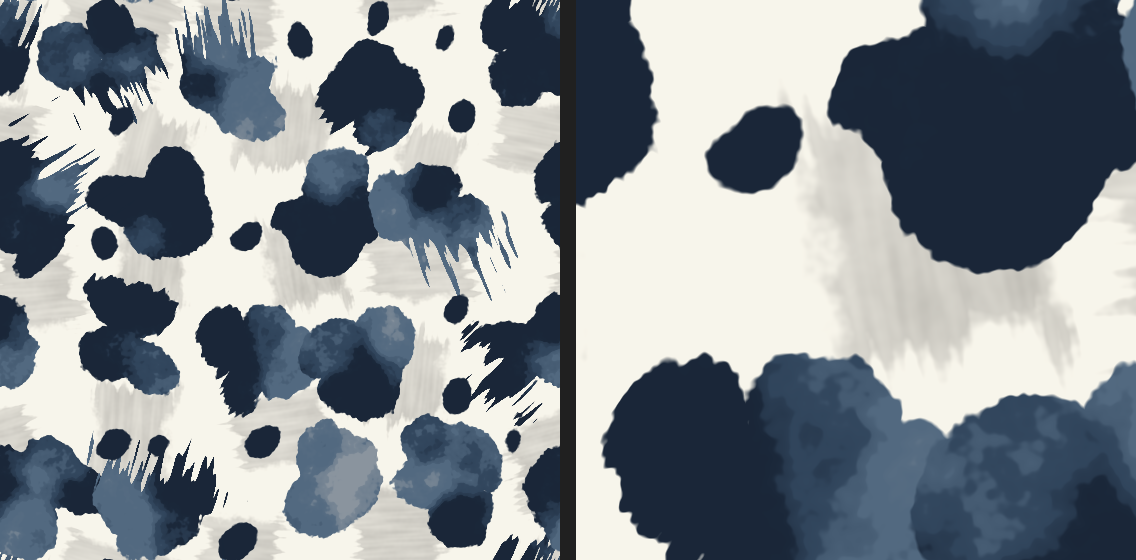
Left: the whole. Right: its middle third, enlarged.
A Shadertoy shader for this pattern:

```glsl
// Seamless animal-print in ink: clusters of navy and blue brush dabs with dry
// bristle ends, small dark spots in the gaps, and pale stone strokes below.
// Every layer is a jittered grid with wrapped cells; edges use wrapped noise.
#define INK_GRID 4.0      // clusters per side (even, rows are staggered)
#define SPOT_GRID 8.0     // candidate spots per side
#define STROKE_GRID 4.0   // pale strokes per side
#define DABS 4            // dabs in one cluster
#define DAB_SIZE 0.064    // mean dab radius
#define DAB_SPREAD 0.062  // distance of dabs from the cluster centre
#define SPOT_SIZE 0.033   // largest spot radius
#define DRYNESS 0.065     // reach of the dry bristle marks
#define ROUGHNESS 0.009   // strength of the uneven outline
#define EDGE 0.0013       // softness of the ink edge

const float TAU = 6.28318;
const vec3 CREAM = vec3(0.97, 0.96, 0.92), STONE = vec3(0.81, 0.80, 0.77);
const vec3 NAVY = vec3(0.10, 0.15, 0.22), SLATE = vec3(0.19, 0.27, 0.36);
const vec3 BLUE = vec3(0.32, 0.41, 0.50), MIST = vec3(0.54, 0.58, 0.62);

vec3 hash3(vec2 cell, float seed) {
    uvec3 v = uvec3(ivec3(vec3(cell, seed))) * 1664525u + 1013904223u;
    for (int i = 0; i < 2; i++) {
        v.x += v.y * v.z; v.y += v.z * v.x; v.z += v.x * v.y;
        v ^= v >> 16u;
    }
    return vec3(v >> 8u) / 16777216.0;
}

mat2 rotate(float a) { return mat2(cos(a), -sin(a), sin(a), cos(a)); }

vec2 neighbour(int k) { return vec2(k % 3 - 1, k / 3 - 1); }

float corner(vec2 i, vec2 f, vec2 o, float period, float seed) {
    float a = TAU * hash3(mod(i + o, period), seed).x;
    return dot(vec2(cos(a), sin(a)), f - o);
}

// Gradient noise, about -1 to 1, repeating after a whole period
float noise(vec2 p, float n, float seed) {
    vec2 i = floor(p), f = p - i, o = vec2(0, 1);
    vec2 u = f * f * f * (f * (f * 6.0 - 15.0) + 10.0);
    float low = mix(corner(i, f, o.xx, n, seed), corner(i, f, o.yx, n, seed), u.x);
    float high = mix(corner(i, f, o.xy, n, seed), corner(i, f, o.yy, n, seed), u.x);
    return 1.4 * mix(low, high, u.y);
}

float fbm(vec2 uv, float freq, float seed) {
    float sum = 0.0, amp = 1.0;
    for (int i = 0; i < 4; i++, amp *= 0.58, freq = floor(freq * 2.5))
        sum += amp * noise(uv * freq, freq, seed + float(i));
    return sum;
}

// Bristle marks along local x
float bristles(vec2 q, vec2 cell, float seed) {
    seed += 2.0 * (cell.x + 8.0 * cell.y);
    return noise(q * vec2(7, 60), 64.0, seed) + 0.6 * noise(q * vec2(14, 150), 64.0, seed + 1.0);
}

float ellipse(vec2 p, vec2 r) { return (length(p / r) - 1.0) * min(r.x, r.y); }

// Position relative to the jittered centre of a cluster
vec2 inkLocal(vec2 uv, vec2 id, vec2 cell) {
    vec2 jitter = 0.36 * (hash3(cell, 1.0).xy - 0.5);
    jitter.x += mod(cell.y, 2.0) * 0.5 - 0.25;
    return uv - (id + 0.5 + jitter) / INK_GRID;
}

// Distance to a cluster; tone blends softly from dab to dab
float inkShape(vec2 p, vec2 cell, out float tone) {
    float d = 1.0, total = 0.0, turn = hash3(cell, 2.0).x;
    tone = 0.0;
    for (int i = 0; i < DABS; i++) {
        vec3 h = hash3(cell, 10.0 + float(i)), g = hash3(cell, 30.0 + float(i));
        float a = TAU * (turn + (float(i) + 0.6 * h.x) / float(DABS));
        vec2 q = p - DAB_SPREAD * (0.35 + 0.85 * h.y) * vec2(cos(a), sin(a));
        float e = ellipse(rotate(g.x * TAU) * q, DAB_SIZE * vec2(0.85 + 0.4 * h.z, 0.6 + 0.4 * g.z));
        float weight = exp(-60.0 * e);
        tone += weight * (g.y < 0.5 ? 0.06 : mix(0.35, 0.98, h.z));
        total += weight;
        d = min(d, e);
    }
    tone /= total;
    return d;
}

// Ink colour with faint steps, as in layered washes
vec3 inkColour(float tone) {
    float s = tone * 9.0;
    tone = mix(tone, (floor(s) + smoothstep(0.3, 0.7, fract(s))) / 9.0, 0.7);
    vec3 c = mix(NAVY, SLATE, smoothstep(0.2, 0.42, tone));
    c = mix(c, BLUE, smoothstep(0.42, 0.64, tone));
    return mix(c, MIST, smoothstep(0.74, 1.0, tone));
}

void mainImage(out vec4 fragColor, in vec2 fragCoord) {
    vec2 uv = fragCoord / iResolution.xy, grid = uv * STROKE_GRID - 0.5;
    float edge = max(EDGE, 0.8 / iResolution.y), tone;
    float wobble = ROUGHNESS * fbm(uv, 11.0, 50.0), wash = 0.22 * fbm(uv, 9.0, 54.0);
    vec3 colour = CREAM;
    // Pale strokes
    for (int k = 0; k < 9; k++) {
        vec2 id = floor(grid) + neighbour(k), cell = mod(id, STROKE_GRID);
        vec3 h = hash3(cell, 60.0), g = hash3(cell, 61.0);
        vec2 q = (grid - id - 0.5 - 0.6 * (h.xy - 0.5)) / STROKE_GRID;
        q = rotate(g.x < 0.6 ? 1.2 + 0.6 * h.z : 0.7 * h.z - 0.3) * q;
        vec2 b = abs(q) - vec2(0.065, 0.05) - 0.035 * g.yz;
        float d = length(max(b, 0.0)) + min(max(b.x, b.y), 0.0);
        if (d > 0.08) continue;
        float s = bristles(q, cell, 100.0);
        d += 1.8 * wobble + 0.03 * s * smoothstep(-0.05, 0.02, b.x);
        float cover = smoothstep(0.008, -0.008, d) * clamp(0.82 + 0.3 * s, 0.15, 1.0);
        colour = mix(colour, STONE + 0.16 * wash * (0.5 + h.z), cover);
    }
    // Clusters, many with a dry brush end
    for (int k = 0; k < 9; k++) {
        vec2 id = floor(uv * INK_GRID) + neighbour(k), cell = mod(id, INK_GRID);
        vec2 p = inkLocal(uv, id, cell);
        float d = inkShape(p, cell, tone);
        if (d > 0.09) continue;
        vec3 h = hash3(cell, 3.0);
        vec2 q = rotate(TAU * (0.08 + 0.24 * h.x + (h.z < 0.6 ? 0.5 : 0.0))) * p;
        float s = bristles(q, cell, 300.0);
        float dry = smoothstep(0.0, 0.1, q.x) * smoothstep(0.25, 0.7, h.y);
        d += wobble + DRYNESS * dry * (1.3 * s + 0.15) + 0.003 * s;
        colour = mix(colour, inkColour(tone + wash + 0.12 * dry * s), smoothstep(edge, -edge, d));
    }
    // Spots, sized to the room left between clusters
    for (int k = 0; k < 9; k++) {
        vec2 id = floor(uv * SPOT_GRID) + neighbour(k), cell = mod(id, SPOT_GRID);
        vec3 h = hash3(cell, 70.0), g = hash3(cell, 71.0);
        vec2 centre = (id + 0.5 + 0.5 * (h.xy - 0.5)) / SPOT_GRID, p = uv - centre;
        if (length(p) > 1.6 * SPOT_SIZE || g.z > 0.85) continue;
        float r = SPOT_SIZE * (0.7 + 0.3 * h.z);
        for (int j = 0; j < 9; j++) {
            vec2 near = floor(centre * INK_GRID) + neighbour(j), ink = mod(near, INK_GRID);
            r = min(r, inkShape(inkLocal(centre, near, ink), ink, tone) - 0.008);
        }
        if (r < 0.014) continue;
        float d = ellipse(rotate(TAU * (0.1 + 0.2 * g.x)) * p, r * vec2(1.15, 0.7 + 0.25 * g.y));
        colour = mix(colour, inkColour(0.05 + 0.6 * wash), smoothstep(edge, -edge, d + 0.7 * wobble));
    }
    fragColor = vec4(colour, 1.0);
}
```
